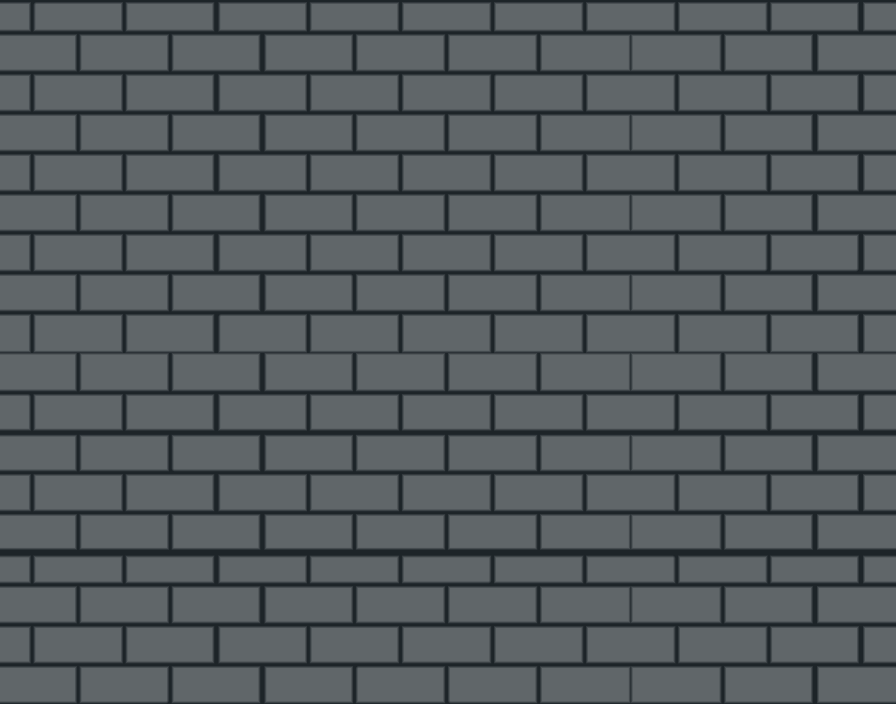
Write a Shadertoy shader that draws this pattern.

```glsl
// Lengths are fractions of the canvas height
const vec3 BRICK = vec3(0.376, 0.400, 0.412);
const vec3 MORTAR = vec3(0.112, 0.140, 0.158);
const float COURSE = 0.0568;        // full course height
const float SHORT_COURSE = 0.0456;  // height of the cut course
const float GROUP = 14.0;           // one cut course, then 13 full ones
const float TOP = 0.0010;           // first bed joint below the top edge
const float HALF_BRICK = 0.0654;    // spacing of head joints over two courses
const float LEFT = 0.0457;          // first head joint
const float JOINT = 0.0013;         // half width of the dark mortar core
const float THICK = 0.0023;
const float SEAM = 0.0035;
const float THIN = -0.0006;         // negative: the soft edges overlap
const float SOFT_EDGE = 0.0040;
const float CORNER = 0.0008;
const float WORN_CORNER = 0.0050;
const float WORN_SHARE = 0.03;

float hash(vec2 p) {
    return fract(sin(dot(p, vec2(127.1, 311.7))) * 43758.5);
}

float headJoint(float k) {
    if (k == 13.0) return THIN;
    float beat = mod(k, 13.0);
    return beat == 4.0 || beat == 5.0 ? THICK : JOINT;
}

float bedJoint(float j) {
    if (j == 9.0) return THIN;
    if (j == 11.0) return THICK;
    return j > 0.0 && mod(j, GROUP) == 0.0 ? SEAM : JOINT;
}

// Height of bed joint j, measured down from the top
float bedPosition(float j) {
    float group = floor(j / GROUP);
    float n = j - group * GROUP;
    float period = SHORT_COURSE + (GROUP - 1.0) * COURSE;
    return TOP + group * period + n * COURSE - min(n, 1.0) * (COURSE - SHORT_COURSE);
}

float courseIndex(float y) {
    float period = SHORT_COURSE + (GROUP - 1.0) * COURSE;
    float group = floor((y - TOP) / period);
    float local = y - TOP - group * period;
    float n = local < SHORT_COURSE ? 0.0 : 1.0 + floor((local - SHORT_COURSE) / COURSE);
    return group * GROUP + min(n, GROUP - 1.0);
}

float roundedBox(vec2 p, vec2 halfSize, float radius) {
    vec2 q = abs(p) - halfSize + radius;
    return length(max(q, 0.0)) + min(max(q.x, q.y), 0.0) - radius;
}

void mainImage(out vec4 fragColor, in vec2 fragCoord) {
    vec2 p = vec2(fragCoord.x, iResolution.y - fragCoord.y) / iResolution.y;

    // Running bond: alternate courses shift by half a brick
    float row = courseIndex(p.y);
    float shift = mod(row, 2.0);
    float k = 2.0 * floor(((p.x - LEFT) / HALF_BRICK - shift) * 0.5) + shift;

    // Brick face, inset by the joints around it
    vec2 lo = vec2(LEFT + k * HALF_BRICK + headJoint(k),
                   bedPosition(row) + bedJoint(row));
    vec2 hi = vec2(LEFT + (k + 2.0) * HALF_BRICK - headJoint(k + 2.0),
                   bedPosition(row + 1.0) - bedJoint(row + 1.0));
    vec2 local = p - 0.5 * (lo + hi);

    // A few corners are worn round
    vec2 cornerId = vec2(k, row) * 2.0 + step(0.0, local);
    float radius = hash(cornerId) < WORN_SHARE ? WORN_CORNER : CORNER;
    float depth = -roundedBox(local, 0.5 * (hi - lo), radius);

    float edge = max(SOFT_EDGE, 1.5 / iResolution.y);
    fragColor = vec4(mix(MORTAR, BRICK, clamp(depth / edge, 0.0, 1.0)), 1.0);
}
```
